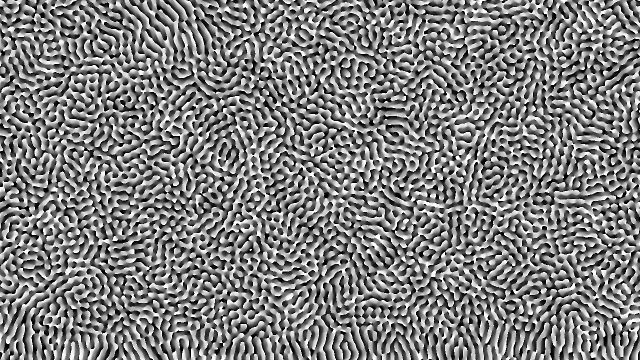
This pattern is drawn by a WebGL 2 fragment shader. Its source:

```glsl
#version 300 es
precision highp float;

uniform vec2 u_resolution;
out vec4 fragColor;

const float PI = 3.14159265;
const float WAVELENGTH = 0.0230;     // in canvas heights
const float CELL = 3.6 * WAVELENGTH; // spacing of the wave packets
const int PACKETS = 10;              // wave packets per cell
const float FALLOFF = 4.6;           // packet decay, in cells
const int SAMPLES = 2;               // antialiasing grid per side
const float STRIPE_SPREAD = 0.5;     // angular spread in striped areas
const float AXIS_SCALE = 2.2;        // size of the drift in direction
const float BOTTOM_BAND = 0.11;      // height of the upright stripes
const vec2 STRIPE_CENTRE = vec2(0.46, 0.96);
const float STRIPE_RADIUS = 0.26;
const float STRIPE_AXIS = 0.5;
const vec3 DARK = vec3(-0.05);
const vec3 LIGHT = vec3(1.04);

uvec4 scramble(uvec4 v) {
    v = v * 1664525u + 1013904223u;
    v.x += v.y * v.w; v.y += v.z * v.x; v.z += v.x * v.y; v.w += v.y * v.z;
    v ^= v >> 16u;
    v.x += v.y * v.w; v.y += v.z * v.x; v.z += v.x * v.y; v.w += v.y * v.z;
    return v;
}

vec4 hash4(vec2 cell, int seed) {
    uvec2 id = uvec2(ivec2(cell) + 1000);
    uvec4 bits = scramble(uvec4(id, uint(seed), id.x ^ (id.y << 8u)));
    return vec4(bits >> 8u) / 16777216.0;
}

float cornerSlope(vec2 corner, vec2 p) {
    float angle = 2.0 * PI * hash4(corner, 77).x;
    return dot(vec2(cos(angle), sin(angle)), p - corner);
}

float gradientNoise(vec2 p) {
    vec2 i = floor(p);
    vec2 f = p - i;
    vec2 w = f * f * f * (f * (f * 6.0 - 15.0) + 10.0);
    float low = mix(cornerSlope(i, p), cornerSlope(i + vec2(1, 0), p), w.x);
    float high = mix(cornerSlope(i + vec2(0, 1), p), cornerSlope(i + vec2(1, 1), p), w.x);
    return mix(low, high, w.y);
}

// Local wave axis, and how strongly the waves line up with it
vec2 waveOrder(vec2 p) {
    float bottom = 1.0 - smoothstep(0.5 * BOTTOM_BAND, BOTTOM_BAND, p.y);
    float slanted = 1.0 - smoothstep(0.4, 1.0, length(p - STRIPE_CENTRE) / STRIPE_RADIUS);
    float drift = gradientNoise(p * AXIS_SCALE);
    float axis = mix(0.5 * PI + drift, STRIPE_AXIS + 0.5 * drift, slanted);
    axis = mix(axis, 0.0, bottom);
    return vec2(axis, 0.85 * max(bottom, slanted));
}

// Sum of wave packets as a complex number
vec2 phasor(vec2 p) {
    vec2 q = p / CELL;
    vec2 home = floor(q);
    vec2 total = vec2(0.0);
    for (int y = -1; y <= 1; y++)
    for (int x = -1; x <= 1; x++) {
        vec2 cell = home + vec2(x, y);
        vec2 order = waveOrder((cell + 0.5) * CELL);
        float spread = mix(0.5 * PI, STRIPE_SPREAD, order.y);
        float flipChance = mix(0.5, 0.3, order.y);
        for (int k = 0; k < PACKETS; k++) {
            vec4 rnd = hash4(cell, k);
            vec2 offset = q - cell - rnd.xy;
            float reach = dot(offset, offset);
            if (reach > 1.0) continue;
            float flip = fract(rnd.w * 64.0) < flipChance ? PI : 0.0;
            float angle = order.x + spread * (2.0 * rnd.z - 1.0) + flip;
            float along = dot(offset, vec2(cos(angle), sin(angle))) * CELL;
            float phase = 2.0 * PI * (along / WAVELENGTH + rnd.w);
            total += exp(-FALLOFF * reach) * vec2(cos(phase), sin(phase));
        }
    }
    return total;
}

// Phase as a sawtooth from 0 to 1
float sawtooth(vec2 p) {
    vec2 z = phasor(p) + vec2(1e-6, 0.0);
    return atan(z.y, z.x) / (2.0 * PI) + 0.5;
}

void main() {
    float tone = 0.0;
    for (int j = 0; j < SAMPLES; j++)
    for (int i = 0; i < SAMPLES; i++) {
        vec2 jitter = (vec2(i, j) + 0.5) / float(SAMPLES) - 0.5;
        tone += sawtooth((gl_FragCoord.xy + jitter) / u_resolution.y);
    }
    tone /= float(SAMPLES * SAMPLES);
    fragColor = vec4(clamp(mix(DARK, LIGHT, tone), 0.0, 1.0), 1.0);
}
```
